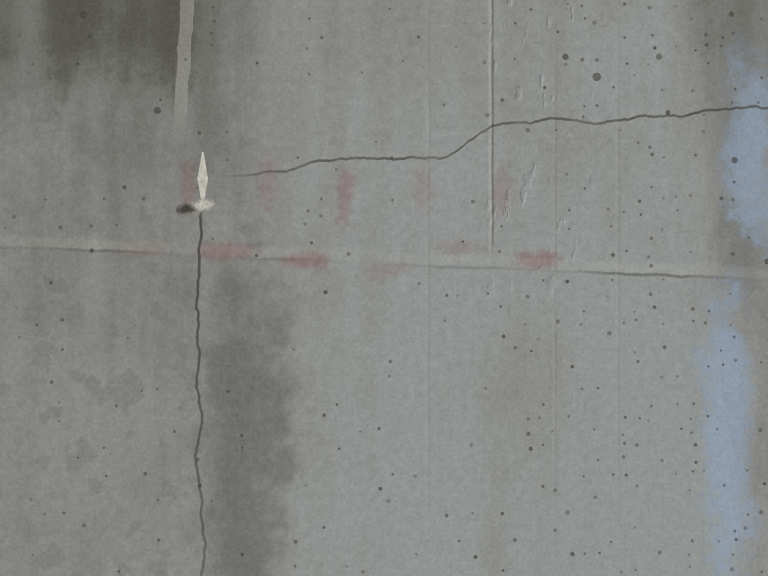
This texture is drawn by a Shadertoy shader. Its source:

```glsl
// Weathered concrete wall: damp stains, casting seams, cracks, pits and faded paint.
#define DAMP vec3(0.425, 0.425, 0.405)
#define WARM vec3(0.53, 0.53, 0.515)
#define PALE vec3(0.565, 0.58, 0.57)
#define SOOT vec3(0.30, 0.30, 0.265)
#define BLUE vec3(0.56, 0.63, 0.72)
#define RED vec3(0.50, 0.31, 0.32)
#define CRACK vec3(0.25, 0.24, 0.22)
#define LIME vec3(0.64, 0.64, 0.61)
#define GRAIN 0.055
#define PIT_SHARE 0.16
#define PX (1.0 / iResolution.y)

vec2 hash2(vec2 p) {
  vec3 q = fract(p.xyx * vec3(0.1031, 0.103, 0.0973));
  q += dot(q, q.yzx + 33.33);
  return fract((q.xx + q.yz) * q.zy);
}

float noise(vec2 p) {
  vec2 i = floor(p), f = fract(p), u = f * f * (3.0 - 2.0 * f), e = vec2(1, 0);
  float a = dot(hash2(i) * 2.0 - 1.0, f);
  float b = dot(hash2(i + e) * 2.0 - 1.0, f - e);
  float c = dot(hash2(i + e.yx) * 2.0 - 1.0, f - e.yx);
  float d = dot(hash2(i + e.xx) * 2.0 - 1.0, f - e.xx);
  return mix(mix(a, b, u.x), mix(c, d, u.x), u.y);
}

float fbm(vec2 p) {
  float sum = 0.0, amp = 0.6;
  for (int i = 0; i < 5; i++) {
    sum += amp * noise(p);
    p = mat2(1.6, 1.2, -1.2, 1.6) * p + 7.3;
    amp *= 0.55;
  }
  return sum;
}

float span(float x, float a, float b, float soft) {
  return smoothstep(a - soft, a + soft, x) * (1.0 - smoothstep(b - soft, b + soft, x));
}

float stroke(float d, float width) {
  return 1.0 - smoothstep(width, width + 1.5 * PX, abs(d));
}

// Soft elliptical patch with a ragged rim
float blob(vec2 d, vec2 size, float rag) {
  return 1.0 - smoothstep(0.3, 1.1, length(d / size) + rag);
}

// Raised flakes of cement, stretched downwards
float flakes(vec2 p) {
  return smoothstep(0.16, 0.3, fbm(p * vec2(40, 15) + 11.0));
}

// Air holes: one candidate per cell, mostly tiny
float pits(vec2 p, float scale, float share) {
  vec2 cell = floor(p * scale), rnd = hash2(cell + scale), spot = hash2(cell + 91.0);
  vec2 d = fract(p * scale) - 0.25 - 0.5 * spot;
  float radius = mix(0.035, 0.11, rnd.y * rnd.y * rnd.y);
  float hole = 1.0 - smoothstep(radius, radius + 1.4 * PX * scale, length(d));
  return hole * step(rnd.x, share) * mix(0.4, 0.9, spot.x);
}

void mainImage(out vec4 fragColor, in vec2 fragCoord) {
  vec2 p = fragCoord / iResolution.y;
  float cloud = fbm(p * 5.0), mottle = fbm(p * 17.0 + 4.0);
  float streak = fbm(p * vec2(17, 1.6) + 2.0), fine = fbm(p * 75.0);

  // Broad tone: shaded left, bright middle, cooler right
  float tone = 0.46 + 0.36 * span(p.x, 0.47, 1.22, 0.08) - 0.22 * smoothstep(0.6, 1.05, p.y);
  tone += 0.12 * span(p.x, 0.68, 0.84, 0.05) - 0.1 * smoothstep(0.1, 0.55, p.y);
  tone += 0.36 * cloud + 0.38 * streak + 0.2 * mottle;
  vec3 col = mix(DAMP, WARM, smoothstep(-0.05, 0.55, tone));
  col = mix(col, PALE, smoothstep(0.45, 0.95, tone + 0.15 * smoothstep(0.75, 1.1, p.x)));

  // Damp blotches and black run-off
  float damp = blob(p - vec2(0.42, 0.24), vec2(0.1, 0.42), 1.1 * mottle + 0.5 * cloud);
  damp += 0.45 * smoothstep(0.12, 0.25, mottle + 0.4 * cloud) * (1.0 - smoothstep(0.3, 0.55, p.x));
  damp += 0.7 * blob(p - vec2(1.28, 0.57), vec2(0.05, 0.1), mottle);
  col = mix(col, DAMP * 0.92, 0.6 * min(damp, 1.0));
  float soot = span(p.x, 0.06, 0.36, 0.05) + 0.8 * (1.0 - smoothstep(0.0, 0.06, p.x));
  soot = soot * smoothstep(0.68, 0.98, p.y) + 0.75 * streak + 0.55 * mottle + 0.4 * fine;
  col = mix(col, SOOT, 0.75 * smoothstep(0.4, 1.07, soot));

  // Blue paint runs near the right edge
  float rag = mottle + 0.5 * fine, drift = 0.03 * noise(vec2(3, p.y * 6.0));
  float blue = blob(p - vec2(1.265 + drift, 0.24), vec2(0.055, 0.36), rag);
  blue += blob(p - vec2(1.305 + drift, 0.74), vec2(0.06, 0.2), rag);
  col = mix(col, BLUE, 0.7 * min(blue, 1.0));

  // Faded red daubs along the seam and the long crack
  for (float k = 0.0; k < 11.0; k++) {
    float upper = mod(k, 2.0);
    vec2 rnd = hash2(vec2(k, 5));
    vec2 centre = vec2(0.26 + 0.068 * k, mix(0.53, 0.66, upper) + 0.04 * rnd.y);
    vec2 size = mix(vec2(0.055, 0.02), vec2(0.02, 0.065), upper);
    col = mix(col, RED, blob(p - centre, size, rag) * mix(0.12, 0.42, rnd.x));
  }

  // Sloping seam with a broken shadow below
  float seam = p.y - 0.582 + 0.043 * p.x - 0.008 * noise(vec2(p.x * 6.0, 2));
  float worn = smoothstep(-0.2, 0.25, noise(vec2(p.x * 4.0, 8)));
  col = mix(col, LIME, span(seam, -0.009, 0.009, 0.005) * (0.17 + 0.21 * worn));
  col = mix(col, CRACK, 0.38 * stroke(seam + 0.011 + 0.006 * mottle, 0.0012) * worn);

  // Vertical form marks, lit on one side, and a lime run
  for (float k = 0.0; k < 4.0; k++) {
    float x = p.x - 0.741 - 0.11 * k - 0.004 * noise(vec2(k, p.y * 7.0));
    float fade = k == 1.0 ? smoothstep(0.54, 0.6, p.y) : 0.22 * span(p.y, 0.15, 0.95, 0.2);
    col = mix(col, LIME, 0.65 * fade * stroke(x, 0.0018));
    col = mix(col, CRACK, 0.35 * fade * stroke(x - 0.004, 0.0008));
  }
  float run = stroke(p.x - 0.27 - 0.055 * p.y + 0.008 * mottle, 0.003 + 0.008 * p.y);
  col = mix(col, LIME, 0.55 * run * smoothstep(0.74, 0.86, p.y));

  // Embossed flakes, grain and pits
  float relief = flakes(p) - flakes(p + vec2(0.0025, -0.0025));
  col += relief * (0.015 + 0.07 * span(p.x, 0.84, 1.02, 0.04) * smoothstep(0.35, 0.6, p.y));
  col += GRAIN * (fine + 0.7 * noise(p * 210.0));
  float share = PIT_SHARE * (0.4 + 1.2 * smoothstep(0.7, 1.2, p.x));
  col = mix(col, CRACK, 0.75 * max(pits(p, 42.0, share), pits(p + 3.0, 17.0, 0.4 * share)));

  // Hairline cracks: one across, one dropping from the peg
  float path = 0.69 + 0.035 * smoothstep(0.38, 0.62, p.x) + 0.065 * smoothstep(0.76, 0.88, p.x);
  path += 0.025 * smoothstep(1.05, 1.33, p.x) + 0.018 * fbm(vec2(p.x * 13.0, 1));
  float across = stroke(p.y - path, 0.0009) * smoothstep(0.36, 0.5, p.x);
  float down = stroke(p.x - 0.345 - 0.035 * fbm(vec2(6, p.y * 7.0)), 0.001);
  down *= (0.45 + 0.5 * p.y) * (1.0 - smoothstep(0.62, 0.64, p.y));
  col = mix(col, CRACK, max(across * (0.55 + 0.6 * mottle), down));

  // Frayed white rag on a peg
  vec2 r = p - vec2(0.352, 0.69);
  float blade = stroke(r.x, 0.008 - 0.17 * abs(r.y)) * step(abs(r.y), 0.046);
  float knot = blob(r + vec2(0, 0.046), vec2(0.025, 0.012), 1.5 * fine);
  col = mix(col, CRACK, 0.9 * blob(r + vec2(0.027, 0.052), vec2(0.022, 0.01), fine));
  col = mix(col, vec3(0.74, 0.73, 0.69) + 0.3 * fine, max(blade, knot));
  fragColor = vec4(clamp(col, 0.0, 1.0), 1);
}
```
